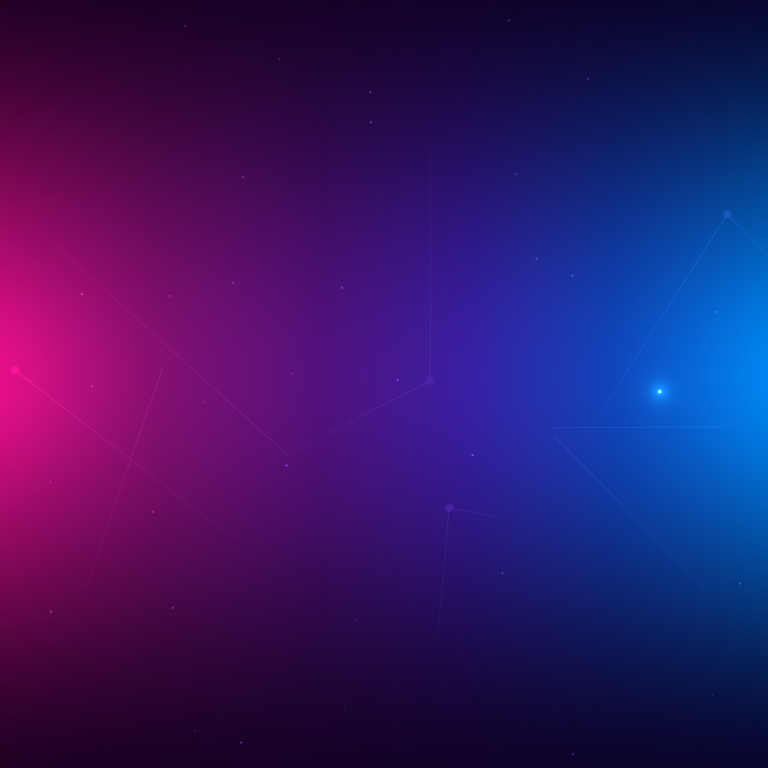
A three.js fragment shader for this background:

```glsl
// Magenta-to-blue night glow with a faint network of lines, nodes and sparks.
#define HORIZON 0.51
#define BAND_REACH 0.56
#define LINE_WIDTH 0.0007
#define LINE_GAIN 0.09
#define NODE_RADIUS 0.0055
#define SPARK_CELLS 7.0
#define SPARK_CHANCE 0.6
#define SPARK_RADIUS 0.0013
#define STAR_CENTER vec2(0.859, 0.490)

varying vec2 vUv;

float hash(vec2 p) {
  return fract(sin(dot(p, vec2(127.1, 311.7))) * 43758.5453);
}

float ramp(float start, float end, float x) {
  return clamp((x - start) / (end - start), 0.0, 1.0);
}

// Horizontal colour sweep, dimmed away from the horizon
vec3 background(vec2 p) {
  vec3 sweep = mix(vec3(0.79, 0.05, 0.49), vec3(0.52, 0.06, 0.44), ramp(0.0, 0.2, p.x));
  sweep = mix(sweep, vec3(0.32, 0.07, 0.49), ramp(0.2, 0.42, p.x));
  sweep = mix(sweep, vec3(0.22, 0.12, 0.64), ramp(0.42, 0.61, p.x));
  sweep = mix(sweep, vec3(0.06, 0.27, 0.73), ramp(0.61, 0.8, p.x));
  sweep = mix(sweep, vec3(0.0, 0.46, 0.87), ramp(0.8, 1.0, p.x));
  vec3 night = mix(vec3(0.11, 0.0, 0.13), vec3(0.03, 0.01, 0.16), p.x);
  float band = 1.0 - smoothstep(0.0, BAND_REACH, abs(p.y - HORIZON));
  vec3 color = mix(night, sweep, band);

  // Hot spots on the two side edges
  vec2 left = p - vec2(0.0, HORIZON);
  vec2 right = p - vec2(1.0, HORIZON);
  color += vec3(0.11, 0.01, 0.04) * exp(-dot(left, left) * 60.0);
  color += vec3(0.0, 0.06, 0.07) * exp(-dot(right, right) * 60.0);
  return color;
}

// Thin segment that fades from a toward b
float thread(vec2 p, vec2 a, vec2 b) {
  vec2 along = b - a;
  float t = clamp(dot(p - a, along) / dot(along, along), 0.0, 1.0);
  float d = length(p - a - along * t);
  return (1.0 - smoothstep(0.0, 2.0 * LINE_WIDTH, d)) * (1.0 - 0.65 * t);
}

float node(vec2 p, vec2 center) {
  return 1.0 - smoothstep(NODE_RADIUS - 0.001, NODE_RADIUS + 0.001, length(p - center));
}

// One softly lit point at a random place in some grid cells
float sparks(vec2 p) {
  vec2 cell = floor(p * SPARK_CELLS);
  vec2 offset = 0.1 + 0.8 * vec2(hash(cell + 3.1), hash(cell + 7.7));
  float d = length(p - (cell + offset) / SPARK_CELLS) / SPARK_RADIUS;
  float lit = step(hash(cell + 1.3), SPARK_CHANCE);
  return lit * mix(0.15, 0.6, hash(cell + 9.2)) * exp(-d * d);
}

void main() {
  vec2 p = vUv;
  vec3 color = background(p);

  vec2 hub = vec2(0.560, 0.504);
  vec2 lowHub = vec2(0.585, 0.339);
  vec2 blueHub = vec2(0.947, 0.721);
  vec2 pinkHub = vec2(0.0195, 0.518);
  vec2 elbow = vec2(0.374, 0.408);

  // Threads of the network
  float web = thread(p, elbow, vec2(0.072, 0.681));
  web += thread(p, hub, elbow);
  web += thread(p, hub, vec2(0.561, 0.805));
  web += thread(p, pinkHub, vec2(0.306, 0.297));
  web += thread(p, vec2(0.212, 0.522), vec2(0.113, 0.238));
  web += thread(p, lowHub, vec2(0.569, 0.160));
  web += thread(p, lowHub, vec2(0.660, 0.324));
  web += thread(p, blueHub, vec2(0.773, 0.448));
  web += thread(p, blueHub, vec2(1.0, 0.668));
  web += thread(p, vec2(0.720, 0.443), vec2(0.957, 0.444));
  web += thread(p, vec2(0.723, 0.431), vec2(0.918, 0.232));
  web += 0.4 * thread(p, vec2(0.900, 0.987), vec2(0.900, 0.854));
  web += 0.6 * thread(p, vec2(0.0, 0.184), vec2(0.065, 0.197));
  color += web * LINE_GAIN * (0.4 + color);

  // Nodes at the junctions
  float nodes = max(node(p, hub), node(p, lowHub));
  color = mix(color, vec3(0.33, 0.17, 0.70), 0.5 * nodes);
  color = mix(color, vec3(0.10, 0.38, 0.80), 0.6 * node(p, blueHub));
  color = mix(color, vec3(1.0, 0.08, 0.62), 0.8 * node(p, pinkHub));

  // Scattered sparks take the tint of their surroundings
  vec3 sparkTint = mix(vec3(0.8, 0.25, 0.75), vec3(0.3, 0.55, 1.0), p.x);
  color += sparkTint * sparks(p);

  // Bright star with a blue halo
  float d = length(p - STAR_CENTER);
  color += vec3(0.08, 0.38, 0.42) * exp(-d * 110.0);
  color += vec3(0.9, 0.7, 0.2) * exp(-d * d / 0.000004);

  gl_FragColor = vec4(color, 1.0);
}
```
